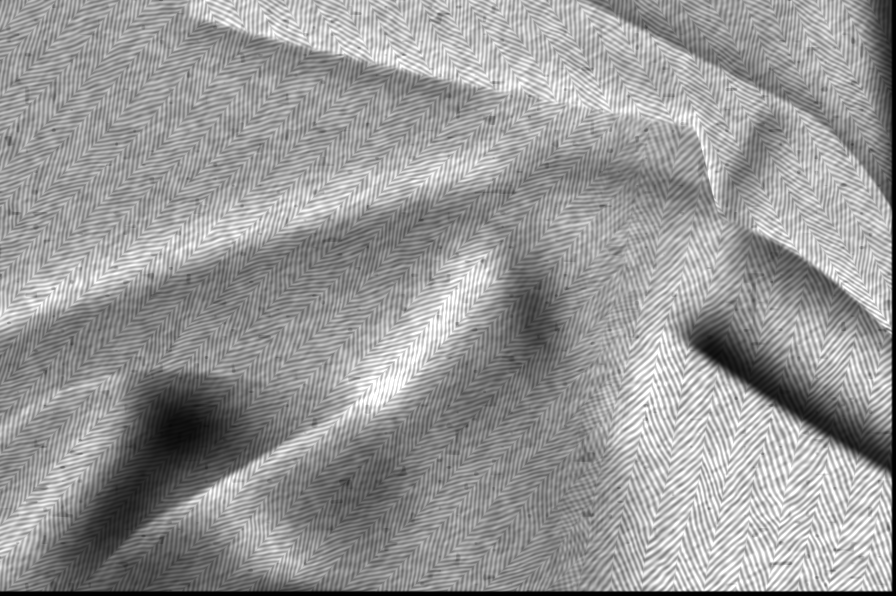
Give the GLSL for this texture, as a WebGL 1 fragment shader.

```glsl
precision highp float;
uniform vec2 u_resolution;

float hash(vec2 p) {
  p = fract(p * vec2(0.1031, 0.1137));
  p += dot(p, p.yx + 33.33);
  return fract((p.x + p.y) * p.x * 17.0);
}

float noise(vec2 p) {
  vec2 i = floor(p), f = fract(p);
  f = f * f * (3.0 - 2.0 * f);
  return mix(mix(hash(i), hash(i + vec2(1, 0)), f.x),
             mix(hash(i + vec2(0, 1)), hash(i + vec2(1, 1)), f.x), f.y);
}

vec2 turn(vec2 p, float a) {
  return vec2(cos(a) * p.x + sin(a) * p.y, cos(a) * p.y - sin(a) * p.x);
}

float edge(float d, float w) { return smoothstep(-w, w, d); }

// Soft oval patch
float spot(vec2 p, vec2 c, vec2 size, float a) {
  vec2 q = turn(p - c, a) / size;
  return exp(-dot(q, q));
}

// Bent stroke from a to b with its own softness on each side
float fold(vec2 p, vec2 a, vec2 b, float bend, float wl, float wr) {
  vec2 d = b - a;
  float len = length(d);
  vec2 q = vec2(dot(p - a, d), dot(p - a, vec2(-d.y, d.x)) / len);
  float t = q.x / (len * len);
  float s = q.y - bend * 4.0 * t * (1.0 - t);
  s /= s < 0.0 ? wl : wr;
  return exp(-s * s) * smoothstep(-0.12, 0.12, t) * smoothstep(1.12, 0.88, t);
}

// Herringbone twill with uneven yarn
float weave(vec2 p, float a, float column, float period) {
  vec2 r = turn(p, a);
  r += 0.10 * vec2(noise(p * 1.7), noise(p * 1.9 + 7.0));
  float zigzag = abs(fract(r.x / column) - 0.5) * column;
  float phase = (r.y + 1.5 * zigzag) / period;
  return sin(6.2832 * phase + 2.2 * noise(r * 9.0));
}

// Lower cloth with its ridges and hollows
float ground(vec2 p) {
  float x = p.x, y = p.y;
  float g = 0.59 + 0.04 * noise(p * 1.3);

  // Long ridge across the left
  g += 0.19 * fold(p, vec2(-0.6, 3.0), vec2(4.6, 1.33), -0.17, 0.24, 0.13);
  g -= 0.15 * fold(p, vec2(-0.6, 3.25), vec2(4.3, 1.68), -0.12, 0.14, 0.48);
  g += 0.10 * spot(p, vec2(4.8, 0.95), vec2(0.9, 0.16), 0.15);
  g -= 0.14 * fold(p, vec2(4.3, 1.32), vec2(6.2, 1.72), -0.08, 0.08, 0.25);
  g -= 0.13 * fold(p, vec2(1.6, 0.2), vec2(4.1, 0.85), 0.03, 0.10, 0.16);
  g += 0.06 * spot(p, vec2(5.0, 2.0), vec2(0.9, 0.35), 0.2);

  // Dark hollow under the lower left fold
  float k = x - 1.3;
  float rim = y - 3.17 - (k < 0.0 ? 0.28 : 0.11) * k * k;
  float crest = y - 4.05 + 0.58 * (x - 2.0) + 0.75 * pow(max(x - 3.2, 0.0), 2.0)
              - 0.5 * pow(max(1.4 - x, 0.0), 2.0);
  float cove = 0.54 - 0.33 * spot(p, vec2(1.65, 3.65), vec2(0.75, 0.38), 0.45);
  cove -= 0.40 * spot(p, vec2(1.05, 4.35), vec2(0.95, 0.35), -0.95);
  cove += 0.24 * fold(p, vec2(1.05, 3.3), vec2(-0.3, 4.9), -0.15, 0.24, 0.22);
  cove += 0.20 * exp(-rim * rim * 70.0) * smoothstep(1.5, 0.6, x);
  g = mix(g, cove, edge(rim, 0.04) * smoothstep(3.4, 2.4, x));

  // Central ridge, sharp along its crest
  float front = 0.53 - 0.17 * spot(p, vec2(3.3, 4.15), vec2(1.0, 0.4), -0.35);
  front += 0.28 * exp(-pow(max(crest, 0.0) / 0.22, 2.0)) * smoothstep(0.8, 2.0, x);
  front -= 0.24 * spot(p, vec2(1.2, 4.95), vec2(0.75, 0.4), -0.5);
  front += 0.27 * spot(p, vec2(2.25, 4.6), vec2(0.55, 0.24), 0.65);
  front -= 0.28 * spot(p, vec2(2.6, 5.1), vec2(0.6, 0.13), 0.15);
  g = mix(g, front, edge(crest, 0.035) * smoothstep(3.9, 3.1, x)
                    * smoothstep(5.1, 4.0, x + 0.3 * (y - 4.0)));
  g += 0.30 * fold(p, vec2(4.2, 2.15), vec2(3.1, 3.45), -0.08, 0.21, 0.27);
  g -= 0.30 * spot(p, vec2(4.57, 2.65), vec2(0.25, 0.55), -0.15);
  g -= 0.16 * spot(p, vec2(4.1, 3.35), vec2(0.75, 0.4), -0.8);
  g -= 0.09 * spot(p, vec2(4.7, 4.3), vec2(0.6, 1.0), 0.1);

  // Bright right side and its deep crease
  g += 0.19 * smoothstep(5.0, 6.0, x + 0.12 * (y - 4.0)) * smoothstep(2.4, 3.3, y);
  g += 0.16 * fold(p, vec2(6.3, 1.9), vec2(5.4, 3.9), 0.12, 0.22, 0.32);
  g -= 0.25 * fold(p, vec2(6.3, 1.98), vec2(7.9, 3.0), -0.08, 0.10, 0.28);
  g += 0.07 * spot(p, vec2(7.0, 2.85), vec2(0.6, 0.2), 0.5);
  g -= 0.68 * fold(p, vec2(5.85, 2.85), vec2(8.1, 4.25), 0.05, 0.30, 0.07);
  return g;
}

void main() {
  // Canvas spans 7.68 by 5.10 with y pointing down
  vec2 uv = gl_FragCoord.xy / u_resolution;
  vec2 p = vec2(uv.x, 1.0 - uv.y) * vec2(7.68, 5.10);
  float x = p.x, y = p.y;
  float shade = ground(p);

  // Folded band lying over the ground
  float k = x - 1.65, m = x - 6.2;
  float low = mix(0.15 + 0.27 * k - 0.012 * k * k,
                  1.88 + 0.3 * m + 0.27 * m * m, smoothstep(5.93, 6.2, x));
  float high = 0.5 * (x - 5.0) + 0.65 * pow(max(x - 6.8, 0.0), 2.0);
  float band = 0.73 + 0.10 * exp(-pow((low - y) / 0.25, 2.0));
  band -= 0.27 * fold(p, vec2(6.65, 0.95), vec2(6.15, 1.95), 0.03, 0.22, 0.12);
  band += 0.10 * fold(p, vec2(5.9, 0.95), vec2(6.15, 1.9), 0.0, 0.10, 0.10);
  band -= 0.10 * spot(p, vec2(5.6, 0.7), vec2(0.6, 0.16), 0.4);
  float onBand = edge(low - y, 0.035) * edge(x - 1.62, 0.03);
  shade = mix(shade, band, onBand);

  // Cloth behind the band
  float back = 0.61 - 0.17 * exp(-pow((high - y) / 0.22, 2.0));
  back += 0.12 * spot(p, vec2(7.1, 0.35), vec2(0.3, 0.6), -0.2);
  back -= 0.42 * smoothstep(7.35, 7.65, x - 0.12 * y + 0.06);
  shade = mix(shade, back, edge(high - y, 0.03));

  // Twill, yarn grain and dark flecks
  float right = smoothstep(4.7, 5.6, x + 0.15 * (y - 3.0));
  float twill = mix(weave(p, 0.75, 0.42, 0.067), weave(p, 0.22, 0.52, 0.085), right);
  twill = mix(twill, weave(p, -0.5, 0.40, 0.068), onBand);
  float grain = noise(turn(p, -0.5) * vec2(16.0, 34.0)) - 0.5;
  float fleck = smoothstep(0.84, 0.98, noise(p * vec2(13.0, 17.0) + 40.0));
  float relief = mix(0.15, 0.21, right * smoothstep(2.0, 3.5, y));
  shade = max(shade, 0.06) * (1.0 + relief * twill + 0.28 * grain - 0.22 * fleck);

  // Dark margin on the right and bottom
  shade *= edge(7.645 - x, 0.012) * edge(5.06 - y, 0.012);
  gl_FragColor = vec4(vec3(clamp(shade, 0.0, 1.0)), 1.0);
}
```
